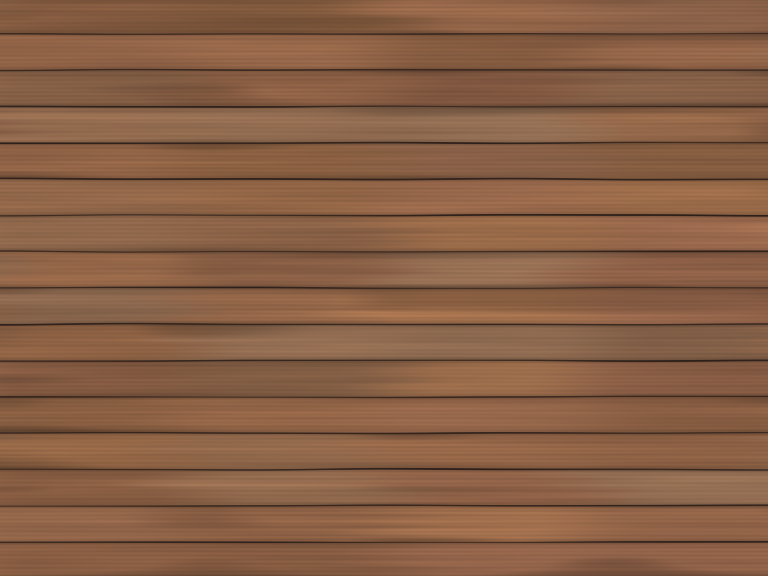
Reproduce this texture procedurally as a WebGL 2 fragment shader.

```glsl
#version 300 es
precision highp float;
// Horizontal brown timber planks with fine grain, blotchy stains and thin dark gaps.
uniform vec2 u_resolution;
out vec4 fragColor;

#define PLANKS 15.87        // planks per canvas height
#define PLANK_SHIFT 0.063   // part of a plank below the bottom edge
#define STAIN_LENGTH 0.356  // length of a stain, in canvas heights
#define GAP_HALF 0.017      // half width of a gap, in planks
#define GAP_WOBBLE 0.035    // waviness of a gap, in planks
#define GRAIN_LINES 9.0     // regular fine grooves per plank
#define GRAIN_DEPTH 0.04
#define STREAK_DEPTH 0.24
#define TONE_RANGE 0.34     // brightness spread between stains
#define GAP_COLOR vec3(0.17, 0.12, 0.10)

float hash(vec2 p) {
  return fract(sin(dot(p, vec2(127.1, 311.7))) * 43758.5453);
}

float noise(vec2 p) {
  vec2 i = floor(p), f = fract(p);
  f = f * f * (3.0 - 2.0 * f);
  float low = mix(hash(i), hash(i + vec2(1, 0)), f.x);
  float high = mix(hash(i + vec2(0, 1)), hash(i + vec2(1, 1)), f.x);
  return mix(low, high, f.y);
}

// Base colour of one stained stretch of a plank
vec3 stainColor(vec2 cell) {
  const vec3 ochre = vec3(0.560, 0.388, 0.264);
  const vec3 russet = vec3(0.545, 0.370, 0.275);
  const vec3 umber = vec3(0.525, 0.395, 0.300);
  vec3 color = mix(ochre, russet, hash(cell + 3.7));
  color = mix(color, umber, smoothstep(0.55, 1.0, hash(cell + 8.3)));
  float tone = 0.65 * hash(cell + 15.1) + 0.35 * hash(vec2(cell.y, 5.9));
  return color * (1.02 + TONE_RANGE * (tone - 0.5));
}

void main() {
  vec2 p = gl_FragCoord.xy / u_resolution.y;
  float course = p.y * PLANKS + PLANK_SHIFT;

  // Gap between planks, gently wavy
  float gap = round(course);
  float wave = (noise(vec2(p.x * 4.5, gap * 7.0)) - 0.5) * GAP_WOBBLE;
  float offset = course - gap - wave;
  float row = offset < 0.0 ? gap - 1.0 : gap;
  float v = course - row;

  // Grain stretched along the plank, independent in each one
  float seed = row * 23.0;
  float broad = noise(vec2(p.x * 2.2 + hash(vec2(row, 2.0)) * 9.0, v * 3.0 + seed));
  float streak = noise(vec2(p.x * 3.0 + 4.0, v * 7.0 + seed + 400.0));
  float fine = noise(vec2(p.x * 4.0 + 8.0, v * 15.0 + seed * 2.0 + 900.0));

  // Neighbouring stains melt together along the streaks
  float along = p.x / STAIN_LENGTH + 0.13 + 0.3 * (broad - 0.5) + 0.25 * (streak - 0.5);
  float cell = floor(along - 0.5);
  float blend = smoothstep(0.2, 0.8, along - 0.5 - cell);
  vec3 color = mix(stainColor(vec2(cell, row)), stainColor(vec2(cell + 1.0, row)), blend);

  // Dark smoky wisps in some places
  float wisp = noise(vec2(p.x * 2.8 + 31.0, v * 2.2 + seed + 150.0));
  color *= 1.0 - 0.26 * smoothstep(0.68, 0.98, wisp) * (0.5 + 0.5 * streak);

  // Streaks and regular grooves
  float groove = sin(6.2832 * (v * GRAIN_LINES + 0.25 * streak));
  color *= 1.0 + STREAK_DEPTH * (0.3 * broad + 0.4 * streak + 0.3 * fine - 0.5);
  color *= 1.0 + GRAIN_DEPTH * groove * (0.4 + 0.6 * broad);

  // Soft shade by the gap, then the gap itself
  float d = abs(offset);
  float pixel = PLANKS / u_resolution.y;
  float wear = noise(vec2(p.x * 2.5 + 60.0, gap * 5.0));
  float width = GAP_HALF * (0.7 + 0.6 * wear);
  float line = 1.0 - smoothstep(width - 0.5 * pixel, width + 0.7 * pixel, d);
  color *= 1.0 - 0.22 * exp(-d * 15.0);
  color = mix(color, GAP_COLOR, line * (0.65 + 0.35 * wear));

  fragColor = vec4(color, 1.0);
}
```
